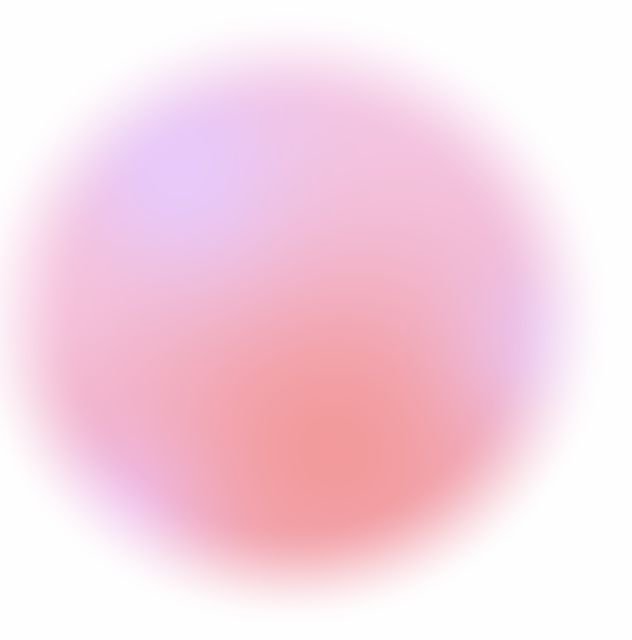
Write a WebGL 1 fragment shader that draws this background.

```glsl
precision highp float;
// A soft blurred disc on white, blending coral, rose and lavender glows.

uniform vec2 u_resolution;

const vec3 PAPER = vec3(0.998, 0.997, 0.998);
const vec3 ROSE_TOP = vec3(0.955, 0.775, 0.890);
const vec3 ROSE_BOTTOM = vec3(0.945, 0.690, 0.770);
const vec3 CORAL = vec3(0.950, 0.605, 0.610);
const vec3 LAVENDER = vec3(0.905, 0.790, 0.985);
const vec3 VIOLET = vec3(0.910, 0.770, 0.960);
const vec3 LILAC = vec3(0.930, 0.740, 0.950);
const vec3 BLUSH = vec3(0.970, 0.780, 0.880);

// Gaussian falloff around a centre.
float glow(vec2 p, vec2 center, float radius) {
  vec2 d = (p - center) / radius;
  return exp(-dot(d, d));
}

// Lays a coloured glow over the colour below it.
vec3 addGlow(vec3 below, vec3 tint, vec2 p, vec2 center, float radius, float strength) {
  return mix(below, tint, strength * glow(p, center, radius));
}

// Coverage of an ellipse whose rim fades by the given share of its radius.
float softEllipse(vec2 p, vec2 center, vec2 radii, float blur) {
  float d = length((p - center) / radii);
  return 1.0 - smoothstep(1.0 - blur, 1.0 + blur, d);
}

void main() {
  // Canvas heights, origin at the lower left
  vec2 p = gl_FragCoord.xy / u_resolution.y;

  // Rose body with its two main glows
  vec3 color = mix(ROSE_BOTTOM, ROSE_TOP, smoothstep(0.15, 0.90, p.y));
  color = addGlow(color, CORAL, p, vec2(0.521, 0.297), 0.254, 1.0);
  color = addGlow(color, LAVENDER, p, vec2(0.280, 0.733), 0.170, 0.95);

  // Tints along the rim
  color = addGlow(color, VIOLET, p, vec2(0.866, 0.466), 0.143, 0.8);
  color = addGlow(color, LILAC, p, vec2(0.169, 0.186), 0.143, 0.8);
  color = addGlow(color, BLUSH, p, vec2(0.026, 0.544), 0.143, 0.8);

  // Blurred disc over the paper
  float coverage = softEllipse(p, vec2(0.452, 0.503), vec2(0.419, 0.402), 0.21);
  gl_FragColor = vec4(mix(PAPER, color, coverage), 1.0);
}
```
